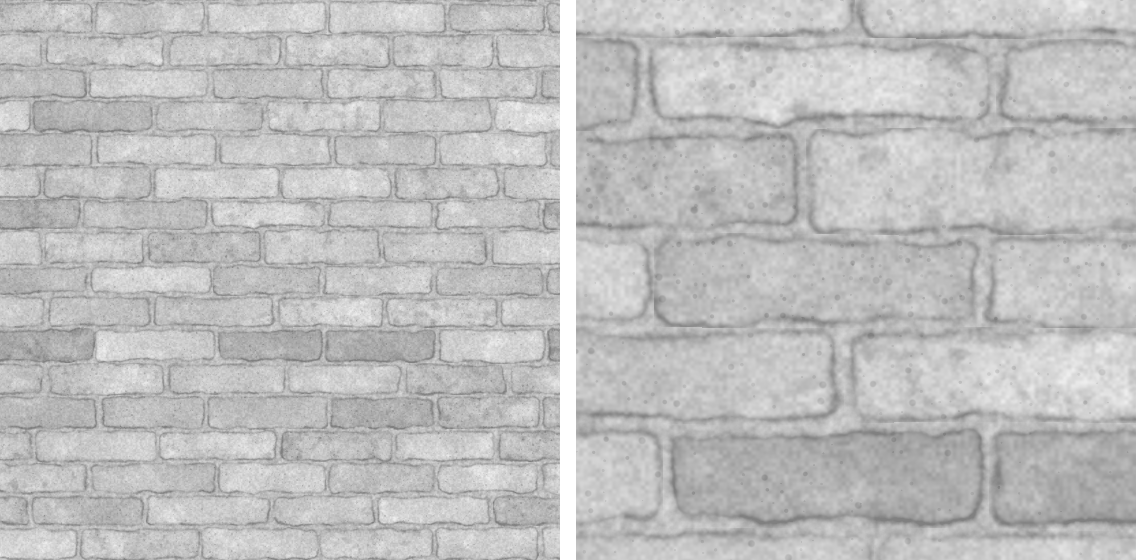
Left: the whole. Right: its middle third, enlarged.
This texture is drawn by a WebGL 2 fragment shader. Its source:

```glsl
#version 300 es
precision highp float;
// Weathered pale grey brick wall in running bond with thin, rough mortar joints.

uniform vec2 u_resolution;
out vec4 fragColor;

const float ROWS = 17.0;
const float COLUMNS = 5.0;
const float TAU = 6.2831853;
const float MORTAR_TONE = 0.765;
const float PALE_BRICK = 0.835;
const float GREY_BRICK = 0.745;

float hash(vec2 p) {
    vec3 q = fract(p.xyx * vec3(0.1031, 0.1030, 0.0973));
    q += dot(q, q.yzx + 33.33);
    return fract((q.x + q.y) * q.z);
}

float noise(vec2 p) {
    vec2 cell = floor(p);
    vec2 f = fract(p);
    f = f * f * (3.0 - 2.0 * f);
    float low = mix(hash(cell), hash(cell + vec2(1, 0)), f.x);
    float high = mix(hash(cell + vec2(0, 1)), hash(cell + vec2(1, 1)), f.x);
    return mix(low, high, f.y);
}

float fbm(vec2 p) {
    float sum = 0.0;
    float gain = 0.5;
    for (int i = 0; i < 4; i++) {
        sum += gain * noise(p);
        p = mat2(1.6, 1.2, -1.2, 1.6) * p + 7.3;
        gain *= 0.5;
    }
    return sum / 0.9375;
}

float roundedBox(vec2 p, vec2 halfSize, float radius) {
    vec2 q = abs(p) - halfSize + radius;
    return length(max(q, 0.0)) + min(max(q.x, q.y), 0.0) - radius;
}

// Horizontal position of a vertical joint; every other row is shifted.
float jointX(float column, float row) {
    float shift = mix(0.86, 0.42, mod(row, 2.0));
    shift += 0.16 * (hash(vec2(row, 91.0)) - 0.5);
    float wrapped = mod(column, COLUMNS);
    float jitter = 0.13 * (hash(vec2(wrapped, row + 40.0)) - 0.5);
    float x = (column + shift + jitter) / COLUMNS;
    return x + 0.012 * sin(TAU * (x - 0.4));
}

// Height of a bed joint, measured down from the top edge.
float jointY(float row) {
    return (row + 0.12 * (hash(vec2(mod(row, ROWS), 57.0)) - 0.5)) / ROWS;
}

// Small scattered holes, 0 to 1.
float pits(vec2 p, float density, float frequency) {
    vec2 cell = floor(p * frequency);
    vec2 center = 0.3 + 0.4 * vec2(hash(cell + 3.1), hash(cell + 8.7));
    float radius = mix(0.1, 0.27, hash(cell + 5.5));
    float spot = 1.0 - smoothstep(radius * 0.5, radius, length(fract(p * frequency) - center));
    return spot * step(1.0 - density, hash(cell + 21.0));
}

// Signed distance to a chipped brick edge.
float brickDistance(vec2 p, vec2 low, vec2 high, vec2 seed) {
    vec2 gap = mix(vec2(0.0030, 0.0020), vec2(0.0062, 0.0050), vec2(hash(seed), hash(seed + 4.0)));
    float d = roundedBox(p - 0.5 * (low + high), 0.5 * (high - low) - gap, 0.009);
    d += 0.0065 * (noise(p * 42.0 + seed * 13.0) - 0.45);
    return d + 0.0035 * (fbm(p * 130.0 + seed * 7.0) - 0.5);
}

float brickTone(vec2 p, vec2 id) {
    float tone = mix(GREY_BRICK, PALE_BRICK, hash(id + 12.0));
    tone -= 0.07 * step(0.87, hash(id + 31.0));
    tone += 0.15 * (fbm(p * 16.0 + id * 5.0) - 0.5);
    tone += 0.05 * smoothstep(0.55, 0.75, fbm(p * 38.0 + id * 9.0));
    float soot = smoothstep(0.5, 0.8, fbm(p * 75.0 + 17.0)) * step(0.7, hash(id + 63.0));
    tone -= 0.09 * soot;
    float density = mix(0.03, 0.24, hash(id + 75.0));
    return tone - 0.09 * pits(p, density, 95.0) - 0.06 * pits(p + 0.37, density, 170.0);
}

void main() {
    vec2 uv = gl_FragCoord.xy / u_resolution;
    vec2 p = vec2(uv.x, 1.0 - uv.y);
    float pixel = 1.0 / min(u_resolution.x, u_resolution.y);
    p.y += 0.003 * (noise(p * vec2(9.0, 17.0)) - 0.5);

    // Find the brick that holds this point.
    float row = floor(p.y * ROWS);
    row += step(jointY(row + 1.0), p.y) - step(p.y, jointY(row));
    float rowId = mod(row, ROWS);
    float column = floor(p.x * COLUMNS) - 2.0;
    for (int i = 0; i < 4; i++) column += step(jointX(column + 1.0, rowId), p.x);
    vec2 id = vec2(mod(column, COLUMNS), rowId);
    vec2 low = vec2(jointX(column, rowId), jointY(row));
    vec2 high = vec2(jointX(column + 1.0, rowId), jointY(row + 1.0));
    float d = brickDistance(p, low, high, id);

    // Blend the face with grainy mortar, then darken the recessed outline.
    float mortar = MORTAR_TONE + 0.16 * (fbm(p * 190.0) - 0.5);
    float edge = max(pixel, 0.0012);
    float tone = mix(brickTone(p, id), mortar, smoothstep(-edge, edge, d));
    float below = smoothstep(low.y, high.y, p.y);
    float wear = mix(0.35, 1.0, smoothstep(0.25, 0.65, noise(p * 60.0 + id)));
    tone -= mix(0.12, 0.18, below) * wear * exp(-pow(d / 0.0023, 2.0));
    tone -= 0.04 * exp(-abs(d) / 0.006);

    // Fine surface grain over everything.
    tone += 0.08 * (noise(p * 410.0) - 0.5) + 0.07 * (noise(p * 230.0 + 5.0) - 0.5);
    fragColor = vec4(vec3(clamp(tone, 0.5, 0.93)), 1.0);
}
```
